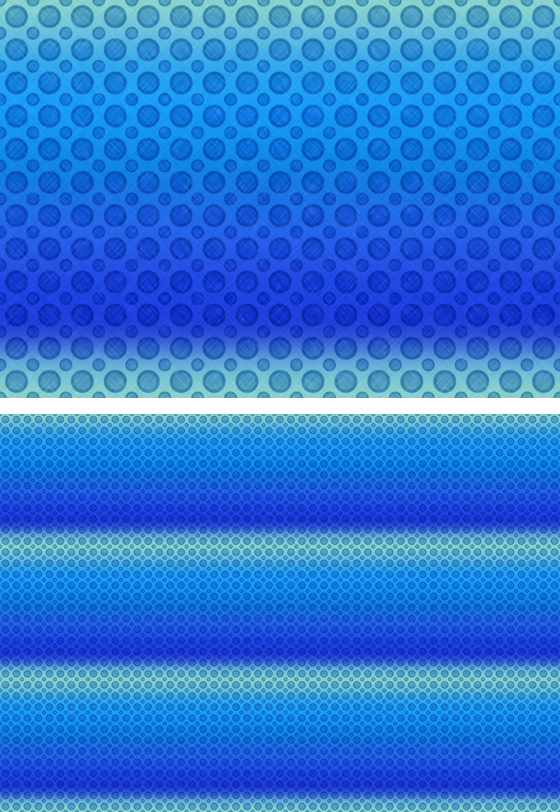
Top: one tile. Bottom: repeated 3 by 3.
A Shadertoy shader for this pattern:

```glsl
// Rows of large ringed discs with small ringed discs between them, laid as
// translucent tints over a vertical aqua-to-blue gradient. Distance functions
// draw the discs; wrapped gradient noise adds crossed fibres and faint wear.

const vec2 REPEATS = vec2(17.0, 12.0);
const vec3 RING_TINT = vec3(0.42, 0.66, 0.81);
const vec3 DISC_TINT = vec3(0.62, 0.79, 0.92);
const int STOPS = 12;

// Gradient stops from the top edge down; the last blends into the first.
const vec3 RAMP[STOPS] = vec3[STOPS](
    vec3(0.54, 0.82, 0.81), vec3(0.40, 0.75, 0.87), vec3(0.19, 0.66, 0.93),
    vec3(0.11, 0.62, 0.96), vec3(0.08, 0.58, 0.94), vec3(0.07, 0.52, 0.90),
    vec3(0.11, 0.45, 0.90), vec3(0.15, 0.39, 0.91), vec3(0.14, 0.32, 0.90),
    vec3(0.12, 0.26, 0.88), vec3(0.16, 0.29, 0.85), vec3(0.40, 0.68, 0.84));

vec3 rampStop(int i) {
    return RAMP[(i + STOPS) % STOPS];
}

// Periodic cubic interpolation through the gradient stops.
vec3 backgroundColor(float down) {
    float x = fract(down) * float(STOPS);
    int i = int(x);
    float t = fract(x);
    vec3 a = rampStop(i - 1), b = rampStop(i), c = rampStop(i + 1), d = rampStop(i + 2);
    return b + 0.5 * t * (c - a + t * (2.0 * a - 5.0 * b + 4.0 * c - d
             + t * (3.0 * (b - c) + d - a)));
}

vec2 latticeGradient(vec2 cell, vec2 period) {
    vec3 p = fract(mod(cell, period).xyx * vec3(0.1031, 0.1030, 0.0973));
    p += dot(p, p.yzx + 33.33);
    float angle = 6.2832 * fract((p.x + p.y) * p.z);
    return vec2(cos(angle), sin(angle));
}

// Gradient noise that wraps over a whole-number period.
float gradientNoise(vec2 p, vec2 period) {
    vec2 i = floor(p), f = p - i;
    vec2 u = f * f * f * (f * (f * 6.0 - 15.0) + 10.0);
    vec2 e = vec2(1.0, 0.0);
    float a = dot(latticeGradient(i, period), f);
    float b = dot(latticeGradient(i + e, period), f - e);
    float c = dot(latticeGradient(i + e.yx, period), f - e.yx);
    float d = dot(latticeGradient(i + e.xx, period), f - e.xx);
    return mix(mix(a, b, u.x), mix(c, d, u.x), u.y);
}

// Long thin streaks on one diagonal; slope is +1 or -1.
float fibres(vec2 uv, float slope) {
    vec2 p = uv * vec2(18.0, 12.0 * slope);
    return gradientNoise(vec2(p.x + p.y, 10.0 * (p.x - p.y)), vec2(6.0, 60.0));
}

float coverage(float dist, float radius, float soft) {
    return 1.0 - smoothstep(-soft, soft, dist - radius);
}

// Tints the base with a disc and the darker ring around it.
vec3 ringedDisc(vec3 base, float dist, float inner, float outer, float soft) {
    vec3 tint = mix(RING_TINT, DISC_TINT, coverage(dist, inner, soft));
    return base * mix(vec3(1.0), tint, coverage(dist, outer, soft));
}

// Distance to the nearest centre of a wrapped grid, in cell heights.
float gridDistance(vec2 grid, float cellAspect) {
    return length((fract(grid) - 0.5) * vec2(cellAspect, 1.0));
}

void mainImage(out vec4 fragColor, in vec2 fragCoord) {
    vec2 uv = fragCoord / iResolution.xy;
    vec2 grid = uv * REPEATS;
    float cellAspect = iResolution.x / iResolution.y * REPEATS.y / REPEATS.x;
    float soft = 0.008 + 0.6 * REPEATS.y / iResolution.y;

    // Large discs at cell centres, small ones at cell corners.
    vec3 color = backgroundColor(1.0 - uv.y);
    float large = gridDistance(grid, cellAspect);
    float small = gridDistance(grid + 0.5, cellAspect);
    color = ringedDisc(color, large, 0.252, 0.345, soft);
    color = ringedDisc(color, small, 0.142, 0.195, soft);

    // Crossed fibres, stronger on the discs, with cloudy wear.
    float onDisc = max(coverage(large, 0.345, soft), coverage(small, 0.195, soft));
    float wear = gradientNoise(uv * vec2(34.0, 24.0), vec2(34.0, 24.0));
    float grain = gradientNoise(uv * vec2(170.0, 120.0), vec2(170.0, 120.0));
    float weave = fibres(uv, 1.0) + fibres(uv, -1.0);
    float strength = mix(0.025, 0.055, onDisc) * (1.0 + wear);
    color += strength * (weave + 0.5 * grain) + 0.025 * onDisc * wear;

    fragColor = vec4(clamp(color, 0.0, 1.0), 1.0);
}
```
